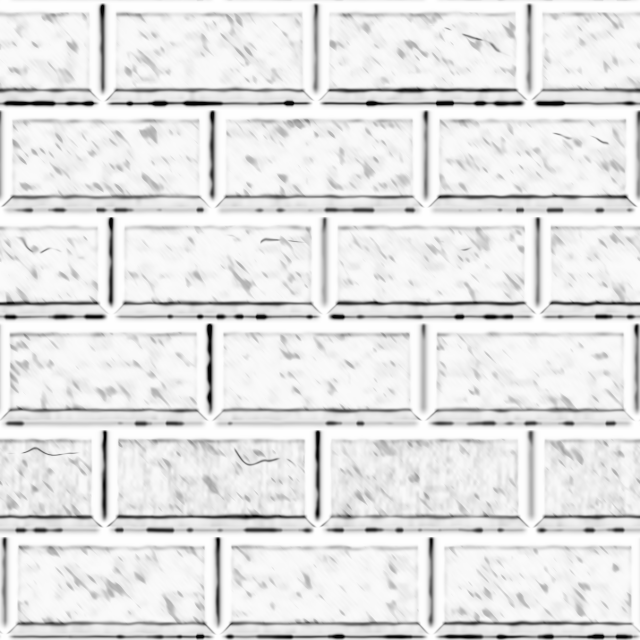
Reproduce this texture map procedurally as a three.js fragment shader.

```glsl
// Pale cavity map of a running-bond wall of bevelled bricks, three across and six rows up.
// Each brick is measured in row heights from its lower left joint; soft lines darken
// the joints and grooves, and tiling value noise breaks them up and roughens the faces.

varying vec2 vUv;

const float COLUMNS = 3.0;
const float ROWS = 6.0;
const float BRICK_WIDTH = 2.0;    // in row heights
const float JOINT_LIFT = 0.06;    // joint height above the cell floor
const float BEVEL_SIDE = 0.125;
const float FACE_TOP = 0.85;
const vec3 WHITE = vec3(0.995);
const vec3 SOOT = vec3(0.02);

float hash(vec2 p) {
  return fract(sin(dot(p, vec2(127.1, 311.7))) * 43758.5453);
}

// Value noise that tiles over the unit square when freq is whole.
float noise(vec2 uv, vec2 freq) {
  vec2 p = uv * freq;
  vec2 i = floor(p);
  vec2 f = fract(p);
  f = f * f * (3.0 - 2.0 * f);
  vec2 a = mod(i, freq);
  vec2 b = mod(i + 1.0, freq);
  return mix(mix(hash(a), hash(vec2(b.x, a.y)), f.x),
             mix(hash(vec2(a.x, b.y)), hash(b), f.x), f.y);
}

float softLine(float d, float width) {
  return exp(-d * d / (width * width));
}

float band(float x, float lo, float hi, float soft) {
  return smoothstep(lo - soft, lo + soft, x) * (1.0 - smoothstep(hi - soft, hi + soft, x));
}

// Fine slanted mottling with small pits and optional vertical streaks.
float faceGrain(vec2 uv, float streaks) {
  vec2 slant = vec2(uv.x, uv.y + uv.x);
  float fine = noise(slant, vec2(110.0, 230.0));
  float mottle = noise(uv, vec2(54.0, 72.0));
  float pits = smoothstep(0.62, 0.9, 0.55 * noise(slant, vec2(75.0, 130.0)) + 0.45 * mottle);
  float furrows = noise(uv, vec2(150.0, 20.0)) * noise(uv, vec2(190.0, 110.0));
  return 0.015 + 0.055 * fine * mottle + 0.035 * smoothstep(0.4, 0.9, mottle)
       + 0.22 * pits + streaks * 0.14 * furrows;
}

// Thin broken crack falling across the upper right of a face.
float crack(vec2 p, vec2 uv, float seed) {
  float path = 0.72 - (seed - 0.6) * (p.x - 1.1) + 0.16 * (noise(uv, vec2(36.0)) - 0.5);
  float broken = smoothstep(0.35, 0.7, noise(uv, vec2(70.0, 50.0)));
  return softLine(p.y - path, 0.011) * band(p.x, 1.15, 1.75, 0.1) * broken;
}

// Dark vertical joint, blackest at its top.
float sideJoint(float x, float y, vec2 uv, float strength) {
  float wear = noise(uv, vec2(40.0, 66.0));
  float core = softLine(x + 0.016 * (wear - 0.5), 0.014 + 0.01 * wear);
  float depth = strength * (0.35 + 0.65 * wear) + 0.4 * smoothstep(0.76, 0.9, y);
  float extent = smoothstep(0.06, 0.16, y) * (1.0 - smoothstep(0.91, 0.95, y));
  return (core * depth + 0.28 * softLine(x, 0.037)) * extent;
}

// Horizontal joint with black blots, fading out at the brick corners.
float bedJoint(float y, float edgeX, vec2 uv, float strength) {
  float blot = smoothstep(0.5, 0.85, noise(uv, vec2(64.0, 12.0)));
  float wear = noise(uv, vec2(25.0, 18.0));
  float core = softLine(y, 0.012 + 0.01 * blot);
  float depth = strength * (0.3 + 0.5 * wear) + 0.6 * blot;
  return (core * depth + 0.18 * softLine(y, 0.032)) * smoothstep(0.02, 0.1, edgeX);
}

// Groove under the face, shaded lower bevel and its mitred corners.
float lowerBevel(float y, float edgeX, vec2 uv, float strength) {
  float wear = noise(uv, vec2(46.0, 90.0));
  float groove = softLine(y - BEVEL_SIDE, 0.013 + 0.008 * wear)
               * smoothstep(0.09, 0.14, edgeX) * (0.2 + 0.4 * strength + 0.35 * wear);
  float slope = band(y, 0.035, BEVEL_SIDE, 0.015) * smoothstep(-0.01, 0.02, edgeX - y);
  float streak = noise(uv, vec2(120.0, 30.0));
  float mitre = softLine(edgeX - y, 0.013) * band(y, 0.03, BEVEL_SIDE, 0.015);
  return groove + slope * (0.05 + 0.13 * streak * wear) + mitre * (0.1 + 0.35 * wear);
}

void main() {
  // Brick cell, with every other row shifted by half a brick
  float level = vUv.y * ROWS + 0.03;
  float row = mod(floor(level), ROWS);
  float along = vUv.x * COLUMNS - 0.5 * mod(row, 2.0) - 0.022 * cos(2.0 * row);
  float column = mod(floor(along), COLUMNS);
  vec2 p = vec2(fract(along) * BRICK_WIDTH, fract(level) - JOINT_LIFT);
  float edgeX = min(p.x, BRICK_WIDTH - p.x);
  float jointX = p.x < 1.0 ? p.x : p.x - BRICK_WIDTH;
  float jointId = mod(column + step(1.0, p.x), COLUMNS);
  float seed = hash(vec2(column + 3.0, row + 7.0));

  // Worn face outline
  float wobble = 0.012 * (noise(vUv, vec2(60.0)) - 0.5);
  float y = p.y + wobble;
  float across = smoothstep(BEVEL_SIDE - 0.012, BEVEL_SIDE + 0.012, edgeX + wobble);
  float face = across * band(y, BEVEL_SIDE, FACE_TOP, 0.012);
  float rimWear = noise(vUv, vec2(52.0, 80.0));
  float rim = across * softLine(y - FACE_TOP + 0.015, 0.022) * (0.05 + 0.3 * rimWear * rimWear)
            + 0.07 * rimWear * softLine(edgeX - BEVEL_SIDE - 0.01, 0.022) * band(y, 0.12, 0.85, 0.02);

  // Accumulated shade
  float streaked = 1.0 - step(0.5, abs(row - 1.0));
  float shade = face * (faceGrain(vUv, streaked) + 0.45 * step(0.6, seed) * crack(p, vUv, seed));
  shade += rim + lowerBevel(y, edgeX, vUv, seed);
  shade += sideJoint(jointX, p.y, vUv, hash(vec2(jointId + 11.0, row)));
  shade += bedJoint(p.y + 0.5 * wobble, edgeX, vUv, hash(vec2(row, 5.0)));
  gl_FragColor = vec4(mix(WHITE, SOOT, clamp(shade, 0.0, 1.0)), 1.0);
}
```
